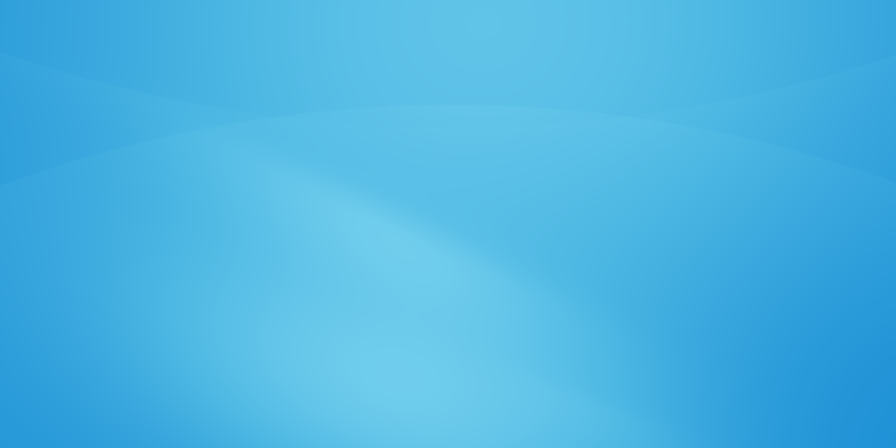
Reproduce this background procedurally as a WebGL 2 fragment shader.

```glsl
#version 300 es
precision highp float;
// Soft sky-blue backdrop with broad glows, a diagonal light streak and two faint arcs.

uniform vec2 u_resolution;
out vec4 fragColor;

const vec3 DEEP_BLUE = vec3(0.12, 0.57, 0.84);
const vec3 SKY_BLUE = vec3(0.30, 0.72, 0.89);
const vec3 PALE_BLUE = vec3(0.45, 0.81, 0.93);
const float SKY_TONE = 0.56;

// Coordinates along and across a direction, measured from a centre
vec2 alongAcross(vec2 p, vec2 center, vec2 direction) {
    vec2 d = normalize(direction);
    vec2 q = p - center;
    return vec2(dot(q, d), dot(q, vec2(-d.y, d.x)));
}

// Elliptical gaussian falloff
float glow(vec2 q, vec2 radii) {
    vec2 s = q / radii;
    return exp(-dot(s, s));
}

// Gaussian streak with separate softness above and below its axis
float streak(vec2 q, float halfLength, float upper, float lower) {
    return glow(q, vec2(halfLength, q.y > 0.0 ? upper : lower));
}

float circleDistance(vec2 p, vec2 center, float radius) {
    return length(p - center) - radius;
}

// Sheet that is brightest at its edge and fades with depth
float sheet(float depth, float softness, float fade) {
    return smoothstep(-softness, softness, depth) * exp(-max(depth, 0.0) / fade);
}

// Three-stop colour ramp
vec3 blueRamp(float tone) {
    vec3 dark = mix(DEEP_BLUE, SKY_BLUE, clamp(tone / SKY_TONE, 0.0, 1.0));
    return mix(dark, PALE_BLUE, clamp((tone - SKY_TONE) / (1.0 - SKY_TONE), 0.0, 1.0));
}

void main() {
    // Canvas height is one unit, horizontal centre at x = 1
    vec2 p = gl_FragCoord.xy / u_resolution.y;
    p.x += 1.0 - 0.5 * u_resolution.x / u_resolution.y;
    float pixel = 1.0 / u_resolution.y;

    // Broad light from above, with a darker lower right corner
    float tone = 0.02 + 0.76 * glow(p - vec2(1.08, 0.95), vec2(0.92, 0.82));
    tone -= 0.12 * glow(p - vec2(2.0, 0.1), vec2(0.45));

    // Slanted pool of light along the bottom
    vec2 pool = alongAcross(p, vec2(0.90, 0.10), vec2(1.0, -0.35));
    tone += 0.66 * glow(pool, vec2(0.62, 0.29));

    // Diagonal streak and its fainter companion
    vec2 beam = alongAcross(p, vec2(0.86, 0.485), vec2(1.0, -0.49));
    tone += 0.25 * streak(beam, 0.42, 0.055, 0.13);
    vec2 faintBeam = alongAcross(p, vec2(1.34, 0.075), vec2(1.0, -0.40));
    tone += 0.07 * streak(faintBeam, 0.25, 0.035, 0.08);

    // Domed sheet, lit along its upper rim
    float dome = -circleDistance(p, vec2(1.01, -2.144), 2.91);
    tone += 0.06 * sheet(dome, 1.2 * pixel, 0.35);

    // Hanging arc with a soft light below it, clearest at the sides
    float bowl = circleDistance(p, vec2(1.01, 3.82), 3.105);
    float sides = mix(0.3, 1.0, smoothstep(0.1, 0.8, abs(p.x - 1.01)));
    tone += 0.055 * sides * sheet(bowl, 1.5 * pixel, 0.07);

    fragColor = vec4(blueRamp(tone), 1.0);
}
```
